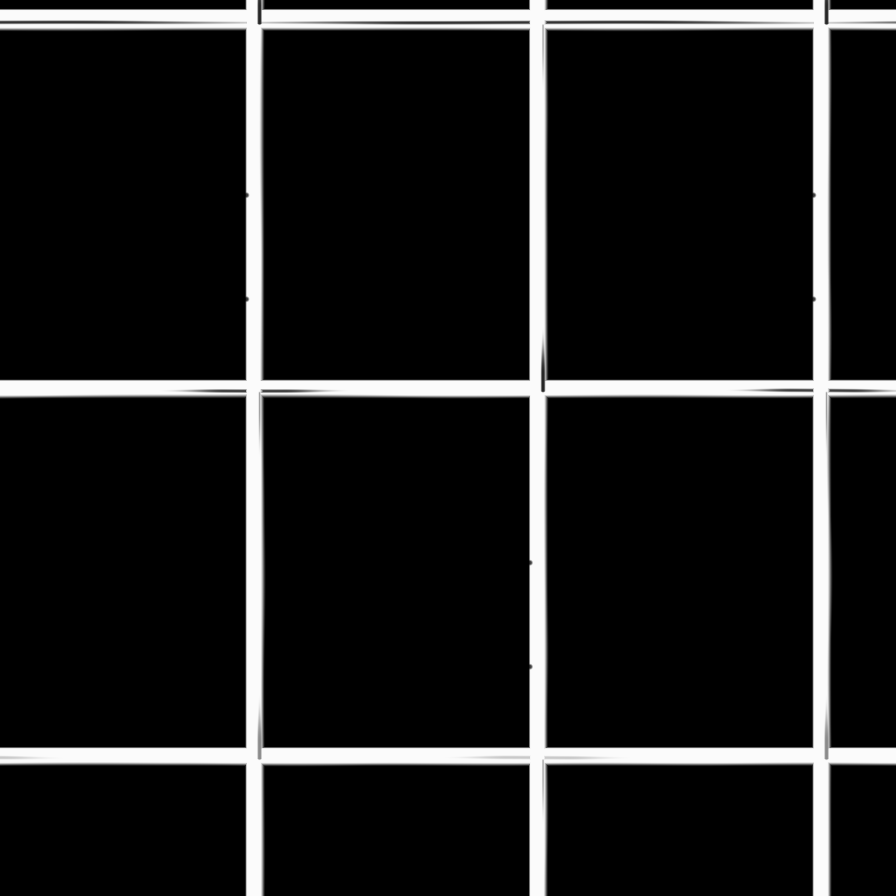
Give the GLSL for this pattern, as a Shadertoy shader.

```glsl
vec2 hashGradient(vec2 cell) {
    float n = fract(sin(dot(cell, vec2(127.1, 311.7))) * 43758.5);
    return vec2(cos(6.2832 * n), sin(6.2832 * n));
}

float gradientNoise(vec2 p) {
    vec2 i = floor(p), f = p - i;
    vec2 u = f * f * (3.0 - 2.0 * f);
    vec2 e = vec2(0.0, 1.0);
    float low = mix(dot(hashGradient(i), f),
                    dot(hashGradient(i + e.yx), f - e.yx), u.x);
    float high = mix(dot(hashGradient(i + e.xy), f - e.xy),
                     dot(hashGradient(i + e.yy), f - e.yy), u.x);
    return mix(low, high, u.y);
}

// Coverage of a bar between two edges, with a separate softness for each
float bar(float x, float low, float high, float softLow, float softHigh) {
    return smoothstep(low - softLow, low + softLow, x)
         * (1.0 - smoothstep(high - softHigh, high + softHigh, x));
}

// Thin scratch around x = 0
float scratch(float x, float halfWidth, float soft) {
    return 1.0 - smoothstep(halfWidth - soft, halfWidth + soft, abs(x));
}

void mainImage(out vec4 fragColor, in vec2 fragCoord) {
    vec2 p = fragCoord / iResolution.xy;
    float soft = max(0.0013, 0.75 / iResolution.y);

    // Nearest grid lines and signed distance to them
    vec2 pitch = vec2(0.3164, 0.4102);
    vec2 grid = (p - vec2(0.2839, 0.5664)) / pitch;
    vec2 id = round(grid);
    vec2 d = (grid - id) * pitch;
    float odd = mod(id.x + id.y, 2.0);

    // Upright lines with a worn right edge
    float wobble = gradientNoise(vec2(id.x * 3.7 + 0.5, p.y * 7.0));
    float upright = bar(d.x, -0.0093, 0.0092 + 0.0015 * wobble,
                        soft, soft + 0.0014 + 0.0016 * abs(wobble));

    // Level lines, the upper one thicker, with a worn lower edge
    float sag = gradientNoise(vec2(p.x * 5.0, id.y * 3.3 + 0.4));
    float level = bar(d.y, -0.0092 + 0.0015 * sag, 0.0093 + 0.0035 * max(id.y, 0.0),
                      soft + 0.0012 + 0.0012 * abs(sag), soft);

    // Tapering cracks along the level lines, centred on alternate crossings
    float along = 2.0 * pitch.x * abs(fract((grid.x + id.y) * 0.5 + 0.5) - 0.5);
    float reach = 0.11 + 0.3 * max(id.y, 0.0);
    float taper = 1.0 - smoothstep(0.3 * reach, reach, along);
    float crack = scratch(d.y + 0.0018 + 0.002 * sag, 0.0005 + 0.0011 * taper, soft)
                * taper * clamp(0.75 + 0.55 * id.y, 0.2, 0.8);
    level *= 1.0 - crack;

    // Slivers on the upright lines: above odd crossings, below even ones
    float away = odd > 0.5 ? d.y + 0.004 : -d.y - 0.004;
    float fade = smoothstep(-soft, soft, away) * (1.0 - smoothstep(0.02, 0.075, away));
    float sliver = scratch(d.x - 0.0058, 0.0006 + 0.0014 * fade * odd, soft) * fade
                 * mix(0.45, 0.85, odd * step(-0.5, id.y));

    // Pairs of nicks in the left edge, staggered between columns
    float span = fract(grid.y);
    float height = (span - (span > 0.385 ? 0.526 : 0.243)) * pitch.y;
    float nick = 1.0 - smoothstep(0.001, 0.004, length(vec2(d.x + 0.0088, height)));
    nick *= 1.0 - mod(id.x + floor(grid.y), 2.0);
    upright *= 1.0 - 0.75 * nick;

    float ink = max(upright, level) * (1.0 - sliver);
    fragColor = vec4(vec3(0.985 * ink), 1.0);
}
```
